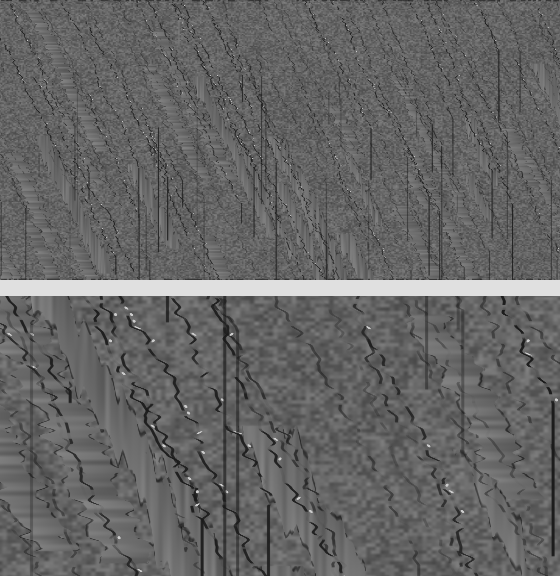
Top, the full canvas; bottom, a detail of the centre.
A Shadertoy shader for this texture:

```glsl
float hash(vec2 p) {
    vec3 q = fract(p.xyx * 0.1031);
    q += dot(q, q.yzx + 33.33);
    return fract((q.x + q.y) * q.z);
}

float noise(vec2 p) {
    vec2 cell = floor(p), f = fract(p);
    f = f * f * (3.0 - 2.0 * f);
    return mix(mix(hash(cell), hash(cell + vec2(1, 0)), f.x),
               mix(hash(cell + vec2(0, 1)), hash(cell + vec2(1, 1)), f.x), f.y);
}

// Soft coverage of a signed distance
float cover(float d, float px) {
    return 1.0 - smoothstep(-px, px, d);
}

// Fine grain, slightly longer sideways, over faint broad shading
float grain(vec2 p) {
    float fine = noise(p * vec2(180, 235)) - 0.5;
    float medium = noise(p * vec2(75, 95) + 40.0) - 0.5;
    float broad = noise(p * 9.0 + 7.0) - 0.5;
    return 0.395 + 0.16 * fine + 0.06 * medium + 0.025 * broad;
}

// Slanted bands filled with combed streaks
float streakBands(vec2 p, float tone, float px) {
    for (int i = 0; i < 32; i++) {
        float id = float(i);
        float start = -0.5 + 2.5 * (id + hash(vec2(id, 1))) / 32.0;
        float top = 1.15 - 1.0 * hash(vec2(id, 2));
        float extent = mix(0.12, 0.6, hash(vec2(id, 3)));
        float halfWidth = mix(0.014, 0.032, hash(vec2(id, 4)));
        bool upright = hash(vec2(id, 5)) > 0.5;

        float centre = start + 0.47 * (1.0 - p.y) + 0.02 * (noise(vec2(p.y * 9.0, id)) - 0.5);
        float jag = 0.022 * (noise(vec2((upright ? p.x : p.y) * 150.0, id * 7.0)) - 0.5);
        float side = p.x - centre + jag;
        float edge = abs(side) - halfWidth;
        float span = cover(p.y - top, px) * cover(top - extent - p.y, px);

        vec2 comb = upright ? vec2(190, 9) : vec2(9, 190);
        float streak = noise(p * comb + id * 17.0);
        float fill = 0.36 + 0.13 * streak - 0.035 * side / halfWidth;
        tone = mix(tone, fill, span * cover(edge, px));

        float broken = smoothstep(0.45, 0.6, noise(p * 170.0 + id));
        tone -= 0.18 * span * broken * cover(abs(edge) - 0.0015, px);
    }
    return tone;
}

// Finely jagged cracks that slant downwards, then drop straight
float cracks(vec2 p, float tone, float px) {
    for (int i = 0; i < 100; i++) {
        float id = float(i);
        float start = -0.5 + 2.5 * (id + 3.0 * hash(vec2(id, 11))) / 100.0;
        float bend = mix(-0.25, 0.85, hash(vec2(id, 12)));
        float bottom = bend - 0.5 * hash(vec2(id, 13));
        float top = mix(0.4, 1.5, hash(vec2(id, 14)));
        float slope = mix(0.42, 0.53, hash(vec2(id, 15)));
        float strength = mix(0.25, 1.0, hash(vec2(id, 16)));

        float y = max(p.y, bend);
        float wander = 0.025 * noise(vec2(y * 9.0, id)) + 0.013 * noise(vec2(y * 130.0, id + 90.0));
        float offset = p.x - start - slope * (1.0 - y) - wander;
        float span = cover(p.y - top, px) * cover(bottom - p.y, px);
        float slanted = step(bend, p.y);
        float beads = smoothstep(0.3, 0.5, noise(vec2(p.y * 150.0, id + 200.0)));
        float gaps = mix(1.0, mix(0.1, 1.0, beads), slanted);
        tone = mix(tone, 0.1, strength * gaps * span * cover(abs(offset) - 0.0018, 0.7 * px));

        // Sparse bright specks beside the strong slanted cracks
        float row = floor(p.y * 128.0);
        float lit = step(0.88, hash(vec2(row, id + 300.0))) * step(0.75, strength) * slanted;
        float speck = length(vec2(offset - 0.005, p.y - (row + 0.5) / 128.0)) - 0.0018;
        tone = mix(tone, 0.8, lit * span * cover(speck, 0.5 * px));
    }
    return tone;
}

void mainImage(out vec4 fragColor, in vec2 fragCoord) {
    vec2 p = fragCoord / iResolution.y;
    float px = 1.0 / iResolution.y;

    float tone = grain(p);
    tone = streakBands(p, tone, px);
    tone = cracks(p, tone, px);

    // Speckled dark rim along the top and bottom
    float rim = cover(min(p.y, 1.0 - p.y) - 0.004, px);
    tone = mix(tone, 0.15, 0.8 * rim * smoothstep(0.45, 0.6, noise(vec2(p.x * 110.0, p.y * 8.0))));

    fragColor = vec4(vec3(tone), 1.0);
}
```
